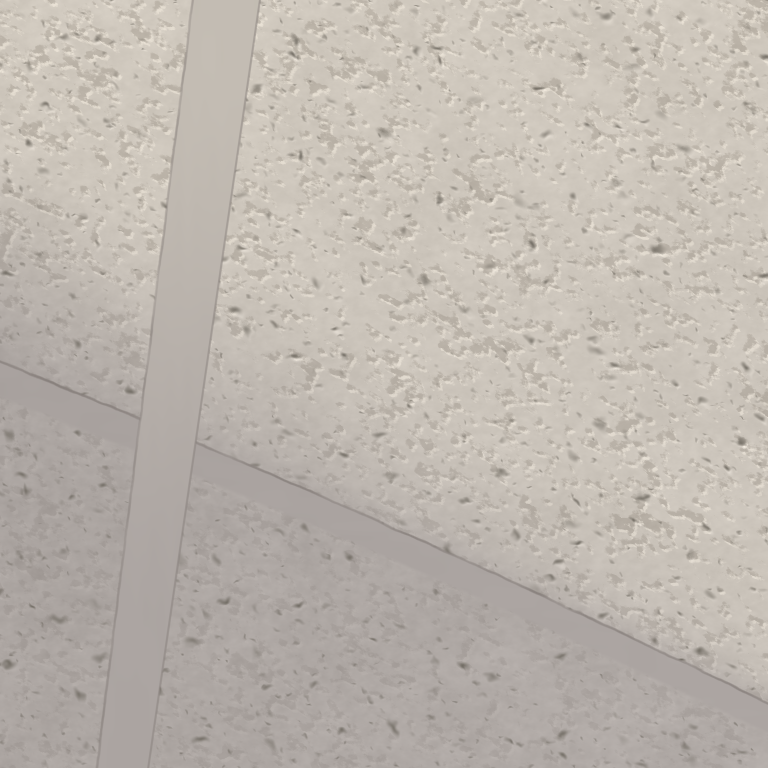
A three.js fragment shader for this texture:

```glsl
// Pitted mineral ceiling tiles seen at an angle, held by two crossing metal strips.
// Thresholded noise makes small flecks with lit rims, hashed cells scatter larger pits,
// and a soft diagonal shadow separates the warm lit side from the grey one.

varying vec2 vUv;

const vec3 LIT_TILE = vec3(0.797, 0.770, 0.733);
const vec3 SHADE_TILE = vec3(0.682, 0.656, 0.641);
const vec3 LIT_STRIP = vec3(0.765, 0.738, 0.702);
const vec3 SHADE_STRIP = vec3(0.660, 0.633, 0.621);
const vec3 PIT = vec3(0.410, 0.390, 0.355);
const vec3 SEAM = vec3(0.520, 0.490, 0.475);
const vec2 RIM_SHIFT = vec2(-0.0032, 0.0040);
const float SOFT = 0.0015;

float hash(vec2 p) {
  vec3 q = fract(vec3(p.xyx) * 0.1031);
  q += dot(q, q.yzx + 33.33);
  return fract((q.x + q.y) * q.z);
}

float noise(vec2 p) {
  vec2 i = floor(p);
  vec2 f = fract(p);
  f = f * f * (3.0 - 2.0 * f);
  float low = mix(hash(i), hash(i + vec2(1.0, 0.0)), f.x);
  float high = mix(hash(i + vec2(0.0, 1.0)), hash(i + 1.0), f.x);
  return mix(low, high, f.y);
}

float fbm(vec2 p) {
  float sum = 0.0;
  float gain = 0.5;
  for (int i = 0; i < 4; i++) {
    sum += gain * noise(p);
    p = mat2(0.8, -0.6, 0.6, 0.8) * p * 2.03 + 17.3;
    gain *= 0.5;
  }
  return sum;
}

// Small hollows whose grain runs down to the right
float hollow(vec2 p, float level) {
  vec2 q = mat2(0.91, 0.42, -0.42, 0.91) * p;
  return 1.0 - smoothstep(level - 0.18, level, fbm(q * vec2(78.0, 112.0) + 90.0));
}

float pitShape(vec2 d, vec2 axis, float size) {
  vec2 local = vec2(dot(d, axis) * 0.7, dot(d, vec2(-axis.y, axis.x)) * 1.35);
  return 1.0 - smoothstep(0.0, size, length(local));
}

// Ragged pits in a jittered grid: x is the dark hole, y its bright lower rim
vec2 pits(vec2 p, float cells, float density) {
  vec2 g = p * cells;
  vec2 ragged = vec2(noise(g * 4.0), noise(g * 4.0 + 31.0)) - 0.5;
  vec2 result = vec2(0.0);
  for (int y = -1; y <= 1; y++) {
    for (int x = -1; x <= 1; x++) {
      vec2 id = floor(g) + vec2(float(x), float(y));
      float present = step(hash(id + 3.7), density);
      vec2 center = id + vec2(hash(id + 11.0), hash(id + 29.0));
      float angle = -0.50 + 1.5 * (hash(id + 43.0) - 0.5);
      float size = mix(0.17, 0.34, pow(hash(id + 61.0), 2.0));
      vec2 axis = vec2(cos(angle), sin(angle));
      vec2 d = g - center + ragged * 0.20;
      float depth = present * mix(0.25, 1.0, hash(id + 83.0));
      result.x = max(result.x, depth * pitShape(d, axis, size));
      result.y = max(result.y, depth * pitShape(d + vec2(-0.10, 0.14), axis, size));
    }
  }
  return result;
}

float band(float low, float high, float v, float lowSoft) {
  float above = smoothstep(low - lowSoft, low + lowSoft, v);
  return above - smoothstep(high - SOFT, high + SOFT, v);
}

float seam(float d, float width) {
  return 1.0 - smoothstep(width * 0.2, width * 1.5, abs(d));
}

vec3 tile(vec2 p, float light) {
  vec3 color = mix(SHADE_TILE, LIT_TILE, light);
  color += 0.026 * (1.0 - light) * (p.x - 0.40);
  color += vec3(0.016, 0.015, 0.010) * light * smoothstep(0.4, 1.0, p.y);
  color += (fbm(p * 15.0) - 0.47) * 0.045;
  color += (fbm(p * vec2(95.0, 130.0)) - 0.47) * 0.050;

  // Flecks gather in patches; lit rims stand out only in the light
  float patchy = smoothstep(0.30, 0.64, fbm(p * 12.0 + 4.0));
  float level = mix(0.38, 0.46, patchy);
  float dark = hollow(p, level);
  float rim = hollow(p + RIM_SHIFT, level) * (1.0 - dark);
  color -= dark * mix(0.035, 0.085, light) * vec3(0.94, 0.97, 1.0);
  color += rim * mix(0.018, 0.080, light) * vec3(1.0, 0.98, 0.90);

  vec2 large = pits(p, 29.0, 0.30);
  vec2 small = pits(p + 7.0, 56.0, 0.34);
  color += (large.y * 0.10 + small.y * 0.06) * mix(0.20, 1.0, light);
  color = mix(color, PIT, large.x * 0.85);
  return mix(color, PIT, small.x * 0.55);
}

void main() {
  vec2 p = vUv;
  float wobble = (fbm(p * 45.0) - 0.47) * 0.0040;

  // Edges of the receding cross strip and the tapering upright strip
  float crossTop = 0.529 - 0.400 * p.x - 0.045 * p.x * p.x;
  float crossWidth = 0.046 - 0.008 * p.x;
  float fromTop = p.y - crossTop;
  float left = 0.126 + 0.125 * p.y;
  float right = 0.193 + 0.1455 * p.y;

  float shadowLine = p.y - 0.68 + 0.60 * p.x;
  float light = smoothstep(-0.20, 0.18, shadowLine) * smoothstep(-0.03, 0.04, fromTop);
  vec3 color = tile(p, light);

  // Cross strip with a ragged dark seam above and a soft lower edge
  vec3 crossColor = SHADE_STRIP + 0.008 * (noise(p * vec2(25.0, 70.0)) - 0.5);
  crossColor += 0.016 * p.x;
  color = mix(color, crossColor, band(-crossWidth, wobble, fromTop, 0.0035));
  float seamFade = mix(0.40, 0.90, noise(p * 30.0));
  color = mix(color, SEAM, seamFade * seam(fromTop - wobble, 0.0020));

  // Upright strip, smooth and fading from warm to grey
  float stripLight = smoothstep(0.15, 0.95, p.y);
  vec3 uprightColor = mix(SHADE_STRIP + 0.012, LIT_STRIP, stripLight);
  uprightColor += 0.006 * (noise(p * vec2(90.0, 14.0)) - 0.5);
  color = mix(color, uprightColor, band(left + wobble * 0.6, right, p.x, SOFT));
  color = mix(color, SEAM, 0.7 * seamFade * seam(p.x - left - wobble * 0.6, 0.0018));
  color = mix(color, SEAM, 0.50 * seam(p.x - right, 0.0016));

  gl_FragColor = vec4(color, 1.0);
}
```
